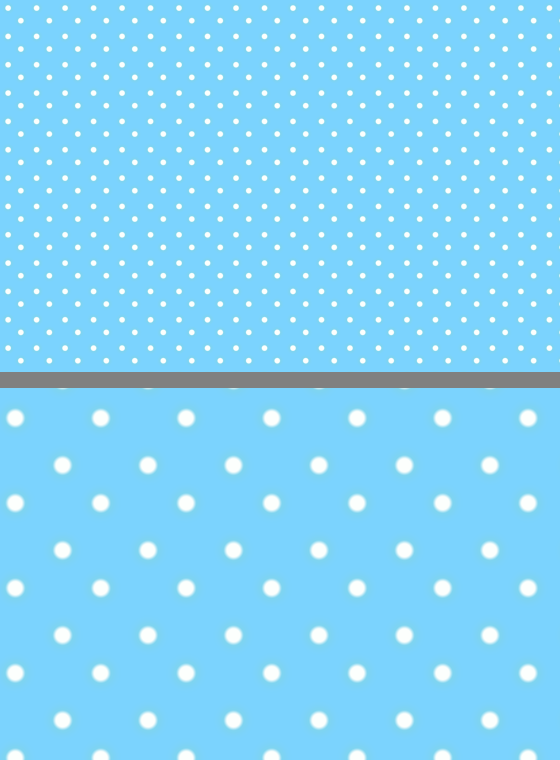
Top, the full canvas; bottom, a detail of the centre.
This pattern is drawn by a WebGL 1 fragment shader. Its source:

```glsl
precision highp float;
// Small cream-white polka dots on a flat sky blue ground.
// Two square lattices of round dots, shifted diagonally against each other,
// are drawn as distance fields with a soft edge and a faint tinted halo.

uniform vec2 u_resolution;

const vec2 REPEATS = vec2(19.657, 13.128);  // lattice cells across and down
const vec2 FIRST_DOT = vec2(0.285);         // dot centres, from the top left
const vec2 SECOND_DOT = vec2(0.732, 0.730);
const float DOT_RADIUS = 0.098;             // in cells
const float EDGE_BLUR = 0.028;
const float HALO_WIDTH = 0.080;

const vec3 SKY = vec3(0.483, 0.828, 0.997);
const vec3 CREAM = vec3(0.990, 1.000, 0.992);
const vec3 HALO_TINT = vec3(0.012, 0.002, -0.060);

// Signed distance to the nearest dot of a unit lattice.
float latticeDots(vec2 cell, vec2 centre, float radius) {
  vec2 offset = fract(cell - centre + 0.5) - 0.5;
  return length(offset) - radius;
}

// Coverage of the shape, smoothed across its outline.
float softFill(float dist, float blur) {
  return 1.0 - smoothstep(-blur, blur, dist);
}

// Tint strength, strongest at the outline and fading outward.
float halo(float dist, float width) {
  float t = max(dist, 0.0) / width;
  return exp(-t * t);
}

void main() {
  vec2 uv = gl_FragCoord.xy / u_resolution;
  vec2 cell = vec2(uv.x, 1.0 - uv.y) * REPEATS;
  float pixel = REPEATS.y / u_resolution.y;

  float dist = min(latticeDots(cell, FIRST_DOT, DOT_RADIUS),
                   latticeDots(cell, SECOND_DOT, DOT_RADIUS));

  // Ground with its halo, then the dots on top.
  vec3 colour = SKY + HALO_TINT * halo(dist, HALO_WIDTH);
  colour = mix(colour, CREAM, softFill(dist, max(0.75 * pixel, EDGE_BLUR)));

  gl_FragColor = vec4(colour, 1.0);
}
```
